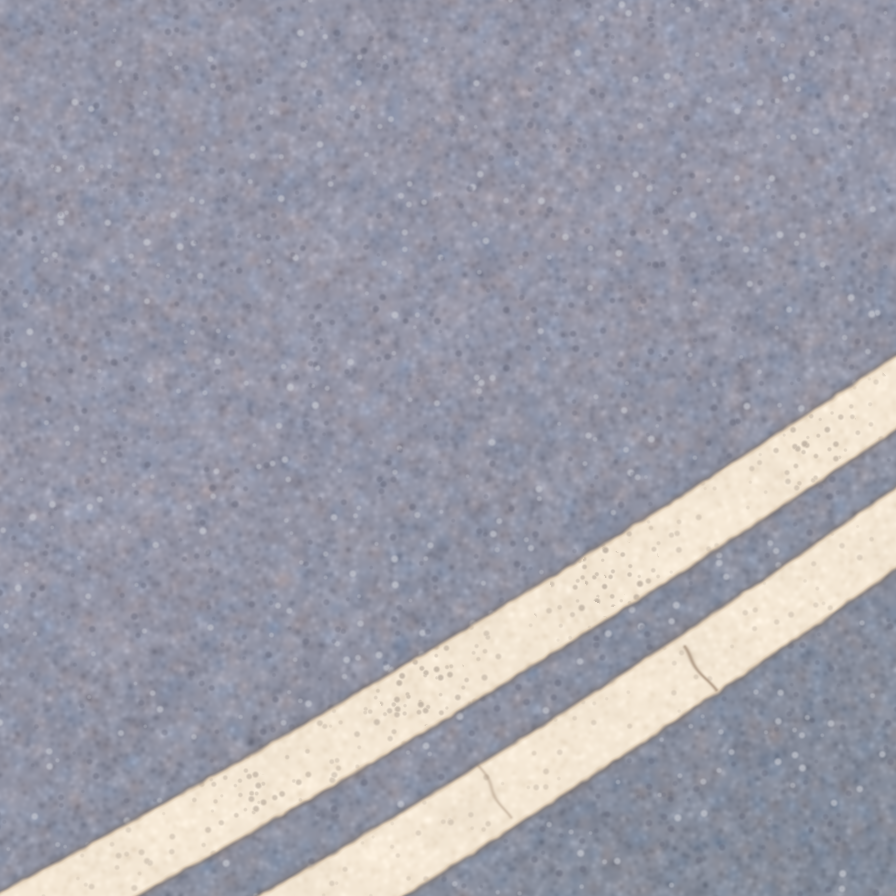
Write a Shadertoy shader that draws this texture.

```glsl
// Grey-blue speckled asphalt crossed by two worn cream road stripes.

vec2 hash2(vec2 cell) {
    vec3 p = fract(vec3(cell.xyx) * vec3(0.1031, 0.1030, 0.0973));
    p += dot(p, p.yzx + 33.33);
    return fract((p.xx + p.yz) * p.zy);
}

// Cellular grain: one soft bump of random sign per cell, about -1 to 1.
float grain(vec2 p) {
    vec2 cell = floor(p), f = p - cell;
    float sum = 0.0;
    for (int j = -1; j <= 1; j++)
    for (int i = -1; i <= 1; i++) {
        vec2 o = vec2(i, j);
        vec2 d = o + hash2(cell + o) - f;
        float weight = hash2(cell + o + 71.0).x * 2.0 - 1.0;
        sum += weight * exp(-4.0 * dot(d, d));
    }
    return sum;
}

// Sparse round specks: only the given share of cells holds one.
float specks(vec2 p, float share, float radius) {
    vec2 cell = floor(p), f = p - cell;
    float best = 0.0;
    for (int j = -1; j <= 1; j++)
    for (int i = -1; i <= 1; i++) {
        vec2 o = vec2(i, j);
        vec2 pick = hash2(cell + o + 19.0);
        float d = length(o + hash2(cell + o) - f);
        float size = radius * mix(0.5, 1.0, pick.y);
        float dot1 = (1.0 - smoothstep(size * 0.3, size, d)) * mix(0.4, 1.0, pick.y);
        best = max(best, dot1 * step(pick.x, share));
    }
    return best;
}

// Broad mottling from layered sines.
float mottle(vec2 p) {
    float sum = 0.0, amp = 0.5;
    for (int i = 0; i < 4; i++) {
        sum += amp * sin(p.x + 1.7 * sin(p.y * 0.8)) * sin(p.y + 1.3 * sin(p.x * 0.7));
        p = mat2(1.2, 1.4, -1.4, 1.2) * p + 2.3;
        amp *= 0.6;
    }
    return sum;
}

// Signed distance above the parabola y = k.x + k.y x + k.z x^2.
float aboveCurve(vec2 p, vec3 k) {
    float slope = k.y + 2.0 * k.z * p.x;
    return (p.y - k.x - p.x * (k.y + k.z * p.x)) / sqrt(1.0 + slope * slope);
}

// Negative inside the band between two curves.
float stripe(vec2 p, vec3 upper, vec3 lower) {
    return max(aboveCurve(p, upper), -aboveCurve(p, lower));
}

float segment(vec2 p, vec2 a, vec2 b) {
    vec2 ab = b - a;
    return length(p - a - ab * clamp(dot(p - a, ab) / dot(ab, ab), 0.0, 1.0));
}

float blob(vec2 p, vec2 center, float radius) {
    vec2 d = (p - center) / radius;
    return exp(-dot(d, d));
}

vec3 asphalt(vec2 p) {
    vec3 violet = vec3(0.585, 0.590, 0.655), slate = vec3(0.505, 0.535, 0.590);
    float shade = smoothstep(-0.45, 0.75, p.x * 0.55 - p.y + 0.12 * mottle(p * 7.0));
    vec3 col = mix(violet, slate, shade);
    col += 0.018 * mottle(p * 24.0);
    col += 0.055 * grain(p * 150.0) + 0.035 * grain(p * 75.0 + 9.0);
    col += vec3(0.022, 0.0, -0.018) * grain(p * 60.0 + 40.0);
    col = mix(col, vec3(0.80, 0.81, 0.84), 0.65 * specks(p * 85.0, 0.06, 0.50));
    return mix(col, vec3(0.38, 0.39, 0.46), 0.45 * specks(p * 95.0 + 5.0, 0.07, 0.55));
}

vec3 paint(vec2 p, float wear) {
    vec3 col = vec3(0.955, 0.905, 0.832) + 0.018 * mottle(p * 30.0);
    col += vec3(0.025, 0.030, 0.036) * grain(p * 140.0 + 3.0);
    float chips = specks(p * 120.0 + 17.0, 0.08 + 0.45 * wear, 0.62);
    return mix(col, vec3(0.66, 0.61, 0.56), chips * (0.35 + 0.40 * wear));
}

void mainImage(out vec4 fragColor, in vec2 fragCoord) {
    vec2 p = fragCoord / iResolution.xy;
    float soft = 0.0016 + 0.7 / iResolution.y;

    // Stripe outlines, slightly ragged
    float ragged = 0.0013 * grain(p * 90.0 + 30.0);
    float first = stripe(p, vec3(0.004, 0.530, 0.069), vec3(-0.082, 0.523, 0.080)) + ragged;
    float second = stripe(p, vec3(-0.1565, 0.5125, 0.100), vec3(-0.2686, 0.5636, 0.070)) + ragged;
    float edge = min(first, second);

    // Worn patches lie mainly on the first stripe
    float wear = blob(p, vec2(0.68, 0.36), 0.055) + 0.8 * blob(p, vec2(0.47, 0.24), 0.070)
               + 0.7 * blob(p, vec2(0.91, 0.51), 0.060) + 0.5 * blob(p, vec2(0.29, 0.12), 0.080);
    wear = min(wear, 1.0) * step(first, second);

    // Paint over asphalt, with a brown rim and a grimy outer border
    vec3 col = asphalt(p);
    col = mix(col, vec3(0.49, 0.45, 0.43), 0.60 * exp(-pow(edge / 0.0045, 2.0)));
    vec3 painted = paint(p, wear);
    painted = mix(painted, vec3(0.80, 0.71, 0.60), 0.6 * smoothstep(-0.005, 0.0, edge));

    // Hairline cracks across the second stripe
    vec2 bent = p + 0.0025 * vec2(sin(p.y * 130.0), 0.0);
    float crackA = segment(bent, vec2(0.762, 0.278), vec2(0.797, 0.230));
    float crackB = segment(bent, vec2(0.533, 0.147), vec2(0.568, 0.088));
    float crack = 0.65 * exp(-pow(crackA / 0.0022, 2.0)) + 0.35 * exp(-pow(crackB / 0.0022, 2.0));
    painted = mix(painted, vec3(0.62, 0.53, 0.45), crack);

    col = mix(col, painted, 1.0 - smoothstep(-soft, soft, edge));
    fragColor = vec4(clamp(col, 0.0, 1.0), 1.0);
}
```
